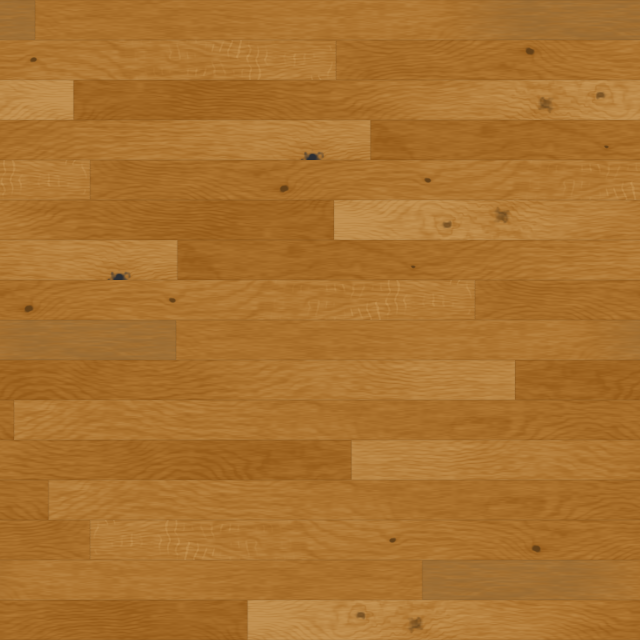
A Shadertoy shader for this texture:

```glsl
const float ROWS = 16.0;
const vec3 DARK = vec3(0.59, 0.36, 0.10);
const vec3 MID = vec3(0.68, 0.455, 0.185);
const vec3 LIGHT = vec3(0.76, 0.57, 0.32);
const vec3 GREY = vec3(0.58, 0.41, 0.20);
const vec3 KNOT_BROWN = vec3(0.34, 0.22, 0.08);
const vec3 KNOT_BLACK = vec3(0.17, 0.18, 0.20);

// Board kinds
const int PLAIN = 0, FIGURED = 1, KNOTTY = 2, SPLIT = 3;

// End joint and board kind of each row, bottom to top
const float JOINT[16] = float[16](0.387, 0.660, 0.141, 0.076, 0.549, 0.022, 0.805, 0.275,
                                  0.742, 0.277, 0.522, 0.141, 0.579, 0.115, 0.525, 0.055);
const int KIND[16] = int[16](2, 0, 1, 5, 4, 5, 4, 0, 1, 3, 2, 1, 3, 2, 1, 0);

// Tone at the pale end and at the deep end of each kind
const vec2 TONE[6] = vec2[6](vec2(0.52, 0.48), vec2(0.70, 0.42), vec2(0.95, 0.26),
                             vec2(0.76, 0.30), vec2(0.78, 0.24), vec2(0.66, 0.38));

// Two knots per knotted kind: position in board heights, radius
const vec3 KNOTS[6] = vec3[6](vec3(11.17, 0.28, 0.10), vec3(7.55, 0.50, 0.07),
                              vec3(4.20, 0.40, 0.21), vec3(2.83, 0.62, 0.11),
                              vec3(1.46, 0.06, 0.20), vec3(10.10, 0.33, 0.05));

float hash(vec2 p) {
    return fract(sin(dot(p, vec2(127.1, 311.7))) * 43758.5453);
}

float noise(vec2 p) {
    vec2 i = floor(p), f = fract(p);
    f = f * f * (3.0 - 2.0 * f);
    return mix(mix(hash(i), hash(i + vec2(1, 0)), f.x),
               mix(hash(i + vec2(0, 1)), hash(i + vec2(1, 1)), f.x), f.y);
}

float fbm(vec2 p) {
    return 0.55 * noise(p) + 0.30 * noise(p * 2.1 + 7.3) + 0.15 * noise(p * 4.3 + 3.1);
}

// Distance to a knot in radii, stretched along the board
float knotDistance(vec2 p, vec3 knot) {
    vec2 d = (p - knot.xy) * vec2(0.75, 1.0) / knot.z;
    return length(d) + 0.7 * (noise(p * 11.0) - 0.5);
}

// Growth rings cut lengthwise, bent around the knots
float ringLines(vec2 p, float seed, float bend) {
    float field = 0.75 * p.y + 1.5 * noise(vec2(p.x * 0.42, p.y * 0.9) + seed)
                + 0.22 * fbm(vec2(p.x * 1.7, p.y * 2.5) + seed) + bend;
    float wave = 0.5 + 0.5 * sin(field * 42.0);
    return wave * wave * (0.25 + 0.9 * noise(vec2(p.x * 0.7, p.y * 2.0) + seed + 31.0));
}

// Short fibres and pores along the board, centred on zero
float fibres(vec2 p, float seed) {
    float broad = noise(vec2(p.x * 1.6, p.y * 13.0) + seed) - 0.5;
    float fine = noise(vec2(p.x * 6.0, p.y * 34.0) + seed) - 0.5;
    return 0.16 * broad + 0.26 * fine;
}

// Pale wavy flecks across the board near its figured end
float crossFigure(vec2 p, float seed) {
    float wave = sin(p.x * 28.0 + 9.0 * fbm(vec2(p.x * 0.8, p.y * 2.4) + seed));
    float patches = smoothstep(0.35, 0.75, noise(p * vec2(2.0, 5.0) + seed));
    return smoothstep(0.55, 1.0, wave) * patches * (1.0 - smoothstep(2.5, 6.0, p.x));
}

vec3 toneColor(float tone) {
    tone = clamp(tone, 0.0, 1.0);
    return tone < 0.5 ? mix(DARK, MID, tone * 2.0) : mix(MID, LIGHT, tone * 2.0 - 1.0);
}

vec3 boardColor(vec2 p, int kind) {
    float seed = 17.0 * float(kind) + 5.0;
    bool knotted = kind >= FIGURED && kind <= SPLIT;

    // Knots
    float bend = 0.0, core = 0.0, halo = 0.0;
    for (int i = 0; i < 2 && knotted; i++) {
        vec3 knot = KNOTS[(kind - FIGURED) * 2 + i];
        float d = knotDistance(p, knot);
        bend += 2.2 * knot.z * exp(-0.10 * d * d);
        float crack = kind == KNOTTY ? 0.35 + 0.65 * noise(p * vec2(14.0, 22.0)) : 1.0;
        core = max(core, crack * (1.0 - smoothstep(0.35, 1.0, d)));
        halo += exp(-0.4 * d * d);
    }

    // Tone along the board, rings and fibres
    float tone = mix(TONE[kind].x, TONE[kind].y, smoothstep(1.0, 13.0, p.x));
    float ringDepth = kind == PLAIN ? 0.07 : 0.22;
    tone += 0.24 * (fbm(vec2(p.x * 0.6, p.y * 1.5) + seed) - 0.5) + fibres(p, seed);
    tone -= ringDepth * ringLines(p, seed, bend) + 0.2 * halo;
    if (kind == FIGURED) tone += 0.22 * crossFigure(p, seed);

    vec3 color = toneColor(tone);
    float greyEnd = 1.0 - smoothstep(3.5, 6.0, p.x);
    float streak = 0.3 + 0.5 * noise(vec2(p.x * 3.0, p.y * 22.0) + seed);
    if (kind == PLAIN) color = mix(color, GREY, greyEnd * streak);
    bool blackKnot = kind == SPLIT && p.x < 5.0;
    return mix(color, blackKnot ? KNOT_BLACK : KNOT_BROWN, core * (blackKnot ? 1.0 : 0.8));
}

vec3 floorColor(vec2 uv) {
    int row = int(mod(floor(uv.y * ROWS), ROWS));
    float across = fract(uv.y * ROWS);
    float direction = row < 6 || row == 10 ? 1.0 : -1.0;
    float along = fract((uv.x - JOINT[row]) * direction) * ROWS;
    float side = row == 10 || row == 14 ? 1.0 - across : across;

    // Faint seam between boards
    float edge = min(min(across, 1.0 - across), min(along, ROWS - along));
    float seam = 1.0 - smoothstep(0.0, 0.035, edge);
    return boardColor(vec2(along, side), KIND[row]) * (1.0 - 0.07 * seam);
}

void mainImage(out vec4 fragColor, in vec2 fragCoord) {
    // Four samples smooth the board edges
    vec3 color = vec3(0.0);
    for (int i = 0; i < 4; i++) {
        vec2 offset = vec2(i % 2, i / 2) * 0.5 - 0.25;
        color += 0.25 * floorColor((fragCoord + offset) / iResolution.xy);
    }
    fragColor = vec4(color, 1.0);
}
```
